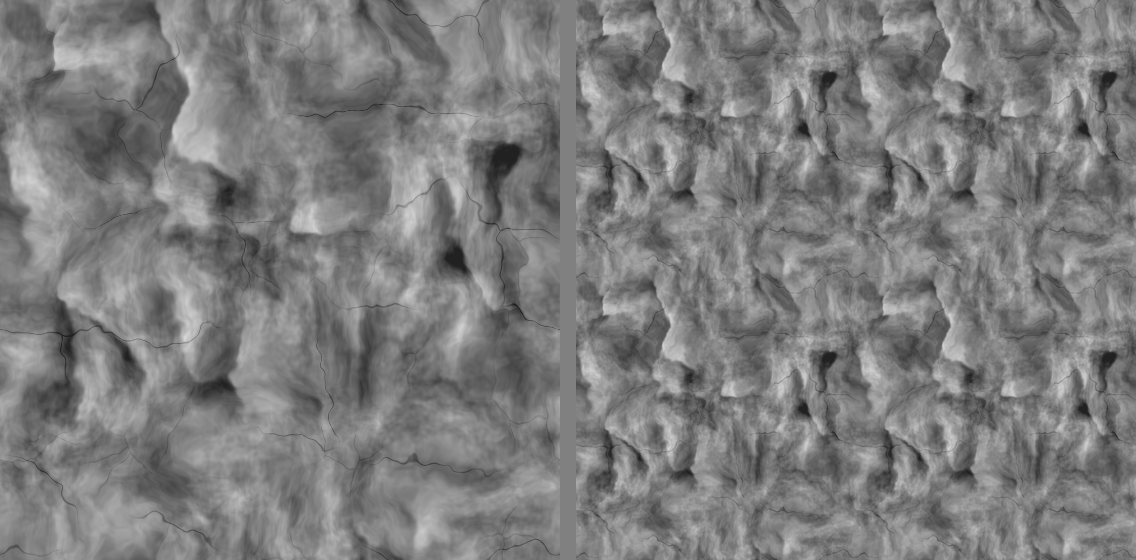
Left: one tile. Right: repeated 2 by 2.
Give the GLSL for this texture, as a WebGL 1 fragment shader.

```glsl
precision highp float;
// Weathered grey rock face: layered gradient noise for mottling, tilted cellular
// facets for soft relief, short vertical streaks, and thin cracks that follow
// cell borders. Every lattice wraps on a whole count, so the square tiles.
uniform vec2 u_resolution;

#define BASE_GREY 0.489
#define CLOUD_COUNT vec2(8.0, 7.0)
#define CLOUD_GAIN 0.275
#define FACET_COUNT vec2(9.0, 7.0)
#define FACET_GAIN 0.33
#define STREAK_COUNT vec2(13.0, 5.0)
#define STREAK_GAIN 0.27
#define GRAIN_GAIN 0.075
#define CRACK_COUNT vec2(2.0, 5.0)
#define CRACK_WIDTH 0.0026
#define CRACK_DEPTH 0.16
#define WARP 0.085

vec2 hash2(vec2 cell, float seed) {
  vec2 k = vec2(dot(cell, vec2(127.1, 311.7)), dot(cell, vec2(269.5, 183.3)));
  return fract(sin(k + seed * 17.3) * 43758.55);
}

// Slope-weighted contribution of one lattice corner.
float corner(vec2 cell, vec2 offset, vec2 count, float seed) {
  float angle = 6.28318 * hash2(mod(cell, count), seed).x;
  return dot(vec2(cos(angle), sin(angle)), offset);
}

// Gradient noise that wraps after count cells.
float noise(vec2 p, vec2 count, float seed) {
  vec2 c = floor(p * count);
  vec2 f = p * count - c;
  vec2 s = f * f * f * (f * (f * 6.0 - 15.0) + 10.0);
  vec2 e = vec2(1.0, 0.0);
  float low = mix(corner(c, f, count, seed),
                  corner(c + e.xy, f - e.xy, count, seed), s.x);
  float high = mix(corner(c + e.yx, f - e.yx, count, seed),
                   corner(c + e.xx, f - e.xx, count, seed), s.x);
  return mix(low, high, s.y);
}

vec2 noise2(vec2 p, vec2 count, float seed) {
  return vec2(noise(p, count, seed), noise(p, count, seed + 0.5));
}

float layers(vec2 p, vec2 count, float seed) {
  float sum = 0.0;
  float gain = 1.0;
  for (int i = 0; i < 5; i++) {
    sum += gain * noise(p, count, seed + float(i));
    count *= 2.0;
    gain *= 0.6;
  }
  return sum;
}

// Wrapping cells: xy = blended offset to the nearest centre, z = border distance.
vec3 cells(vec2 p, vec2 count, float seed) {
  vec2 c = floor(p * count);
  vec2 near1 = vec2(8.0), near2 = vec2(9.0);
  vec3 blend = vec3(0.0);
  for (int j = -1; j <= 1; j++) {
    for (int i = -1; i <= 1; i++) {
      vec2 id = c + vec2(float(i), float(j));
      vec2 r = id + 0.1 + 0.8 * hash2(mod(id, count), seed) - p * count;
      float d = dot(r, r);
      blend += exp(-20.0 * d) * vec3(r, 1.0);
      if (d < dot(near1, near1)) {
        near2 = near1;
        near1 = r;
      } else if (d < dot(near2, near2)) {
        near2 = r;
      }
    }
  }
  vec2 normal = normalize(near2 - near1);
  float border = dot(0.5 * (near1 + near2), normal) / length(normal * count);
  return vec3(blend.xy / blend.z, border);
}

float crackLine(float dist) {
  return 1.0 - smoothstep(0.0, max(CRACK_WIDTH, 1.2 / u_resolution.y), dist);
}

void main() {
  vec2 uv = gl_FragCoord.xy / u_resolution;

  // Bend the domain broadly, then roughen it; cracks get an extra jagged step.
  vec2 p = uv + WARP * noise2(uv, vec2(5.0), 1.0) + 0.02 * noise2(uv, vec2(20.0), 2.0);
  p += 0.006 * noise2(uv, vec2(56.0), 3.0);
  vec2 jagged = p + 0.012 * noise2(uv, vec2(34.0), 4.0);

  // Mottling and grain, with lit facets and vertical streaks in patches.
  float grain = noise(uv, vec2(44.0, 52.0), 6.0) + 0.7 * noise(uv, vec2(104.0, 96.0), 7.0);
  float grainPatch = smoothstep(-0.2, 0.3, noise(uv, vec2(6.0), 8.0));
  vec3 facet = cells(p, FACET_COUNT, 20.0);
  float facetPatch = smoothstep(-0.25, 0.3, noise(uv, vec2(5.0, 4.0), 30.0));
  float streakPatch = smoothstep(-0.25, 0.3, noise(uv, vec2(3.0), 50.0));
  float tone = BASE_GREY + CLOUD_GAIN * layers(p, CLOUD_COUNT, 10.0)
             + GRAIN_GAIN * grainPatch * grain
             + FACET_GAIN * facetPatch * dot(facet.xy, vec2(0.88, 0.47))
             + STREAK_GAIN * streakPatch * layers(mix(uv, p, 0.4), STREAK_COUNT, 40.0);

  // Long cracks that come and go, and faint hairlines between facets.
  float crackPatch = smoothstep(-0.16, 0.2, noise(uv, vec2(6.0), 70.0));
  float hairPatch = smoothstep(0.0, 0.3, noise(uv, vec2(7.0), 80.0));
  tone -= CRACK_DEPTH * crackPatch * crackLine(cells(jagged, CRACK_COUNT, 60.0).z);
  tone -= 0.07 * hairPatch * crackLine(facet.z);

  gl_FragColor = vec4(vec3(clamp(tone, 0.13, 0.93)), 1.0);
}
```
